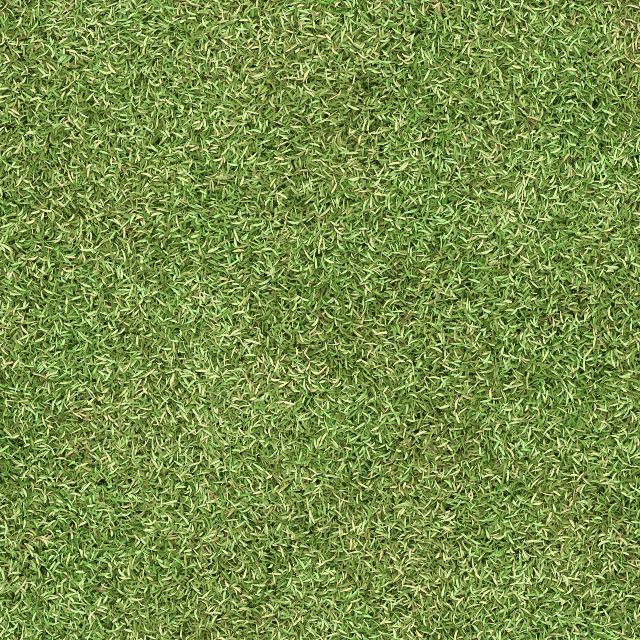
Give the GLSL for this texture, as a Shadertoy shader.

```glsl
// Short mown lawn: layered tangle of small sunlit grass blades with dry bits and dark gaps.

// Three random values in 0..1 from an integer cell and a seed
vec3 hash3(vec2 cell, int seed) {
    uvec3 v = uvec3(ivec3(ivec2(cell), seed)) * 1664525u + 1013904223u;
    v.x += v.y * v.z; v.y += v.z * v.x; v.z += v.x * v.y;
    v ^= v >> 16u;
    v.x += v.y * v.z; v.y += v.z * v.x; v.z += v.x * v.y;
    return vec3(v >> 8u) / 16777216.0;
}

float noise(vec2 p, int seed) {
    vec2 i = floor(p), f = fract(p);
    f = f * f * (3.0 - 2.0 * f);
    float bottom = mix(hash3(i, seed).x, hash3(i + vec2(1, 0), seed).x, f.x);
    float top = mix(hash3(i + vec2(0, 1), seed).x, hash3(i + vec2(1, 1), seed).x, f.x);
    return mix(bottom, top, f.y);
}

// Tone 0..1 to grass colour, from deep shade to sunlit tip
vec3 grassRamp(float tone) {
    vec3 c = vec3(0.08, 0.12, 0.03);
    c = mix(c, vec3(0.21, 0.30, 0.09), smoothstep(0.00, 0.12, tone));
    c = mix(c, vec3(0.35, 0.46, 0.16), smoothstep(0.12, 0.30, tone));
    c = mix(c, vec3(0.49, 0.61, 0.26), smoothstep(0.30, 0.54, tone));
    c = mix(c, vec3(0.60, 0.74, 0.36), smoothstep(0.54, 0.77, tone));
    return mix(c, vec3(0.80, 0.88, 0.58), smoothstep(0.77, 0.96, tone));
}

void mainImage(out vec4 fragColor, in vec2 fragCoord) {
    const float cells = 84.0;
    const int layers = 12;
    vec2 uv = fragCoord / iResolution.y;
    float pixel = cells / iResolution.y;

    // Broad patches: growth direction, brightness, hue and dryness
    float flow = 5.0 * noise(uv * 7.0, 101);
    float patchTone = 0.6 * noise(uv * 6.0, 102) + 0.4 * noise(uv * 19.0, 103) - 0.5;
    float patchHue = noise(uv * 9.0, 104) - 0.5;
    float dryness = smoothstep(0.5, 0.9, 0.4 * noise(uv * 8.0, 105) + 0.6 * noise(uv * 30.0, 106));
    float grain = noise(uv * 190.0, 108) - 0.5;

    // Dark soil and thatch under the blades
    vec3 color = mix(vec3(0.07, 0.11, 0.03), vec3(0.24, 0.24, 0.10), noise(uv * 150.0, 107));

    for (int layer = 0; layer < layers; layer++) {
        vec2 p = uv * cells + 17.37 * float(layer) * vec2(1.0, 0.618);
        vec2 home = floor(p);
        float height = pow(0.76, float(layers - layer) - 0.5);

        for (int n = 0; n < 9; n++) {
            vec2 cell = home + vec2(n % 3 - 1, n / 3 - 1);
            vec3 place = hash3(cell, layer);
            vec3 form = hash3(cell, layer + 20);
            vec3 tint = hash3(cell, layer + 40);

            // Blade frame: x runs along the curved blade, y across it
            float angle = flow + (place.z - 0.5) * 3.4;
            vec2 along = vec2(cos(angle), sin(angle));
            vec2 d = p - cell - place.xy;
            vec2 q = vec2(dot(d, along), dot(d, vec2(-along.y, along.x)));
            float halfLength = mix(0.4, 0.97, form.x);
            float s = q.x / halfLength;
            q.y += (form.z - 0.5) * 0.3 * s * s;

            // Tapered outline and a soft shadow cast on what lies below
            float width = mix(0.075, 0.165, form.y) * sqrt(max(1.0 - s * s, 0.0)) * (1.0 - 0.25 * s);
            float ends = smoothstep(1.0, 0.85, abs(s));
            float mask = ends * smoothstep(0.5 * pixel, -0.5 * pixel, abs(q.y) - width);
            float shadow = ends * smoothstep(0.22, 0.0, abs(q.y + 0.09 * along.x) - width);
            color *= 1.0 - 0.19 * shadow;
            if (mask <= 0.0) continue;

            // Taller blades catch more light; one side is brighter
            float tone = 0.5 + 1.35 * (mix(height, tint.x, 0.6) - 0.5);
            tone += 0.11 + 0.22 * patchTone + 0.25 * grain + 0.1 * s + 0.08 * q.y / max(width, 0.03);
            tone = clamp(tone, 0.0, 1.0);
            vec3 blade = grassRamp(tone);
            float hue = tint.y - 0.5 + 0.4 * patchHue;
            blade += hue * vec3(0.13, -0.02, 0.05) * (0.4 + tone);

            // Scattered straw and brown dead blades
            float dead = step(1.0 - 0.01 - 0.2 * dryness, tint.z);
            vec3 straw = mix(vec3(0.28, 0.20, 0.09), vec3(0.86, 0.78, 0.52), tone);
            blade = mix(blade, straw, 0.75 * dead);
            color = mix(color, blade, mask);
        }
    }
    fragColor = vec4(clamp(color * 1.09, 0.0, 1.0), 1.0);
}
```
